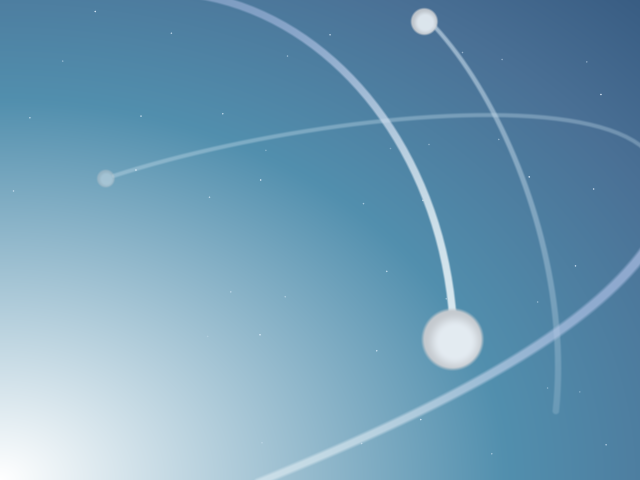
This background is drawn by a Shadertoy shader. Its source:

```glsl
// Soft planets and their curved orbit trails over a glowing blue sky with faint stars.

vec2 hash2(vec2 cell) {
    vec2 q = vec2(dot(cell, vec2(127.1, 311.7)), dot(cell, vec2(269.5, 183.3)));
    return fract(sin(q) * 43758.5);
}

vec2 bezier(vec2 a, vec2 b, vec2 c, vec2 d, float t) {
    float s = 1.0 - t;
    return s * s * s * a + 3.0 * s * s * t * b + 3.0 * s * t * t * c + t * t * t * d;
}

// Distance to a cubic curve in x, position along it in y
vec2 trail(vec2 p, vec2 a, vec2 b, vec2 c, vec2 d) {
    const int STEPS = 40;
    vec2 nearest = vec2(10.0, 0.0);
    vec2 from = a;
    for (int i = 1; i <= STEPS; i++) {
        vec2 to = bezier(a, b, c, d, float(i) / float(STEPS));
        vec2 edge = to - from;
        float h = clamp(dot(p - from, edge) / dot(edge, edge), 0.0, 1.0);
        float dist = length(p - from - h * edge);
        if (dist < nearest.x) nearest = vec2(dist, (float(i - 1) + h) / float(STEPS));
        from = to;
    }
    return nearest;
}

float stroke(float dist, float halfWidth, float blur) {
    return 1.0 - smoothstep(halfWidth - blur, halfWidth + blur, dist);
}

// Glow from the lower left corner, through teal, to deep blue
vec3 sky(vec2 uv) {
    float r = length(uv);
    vec3 col = mix(vec3(1.0), vec3(0.32, 0.56, 0.68), clamp(r / 0.79, 0.0, 1.0));
    col = mix(col, vec3(0.29, 0.44, 0.585), clamp((r - 0.79) / 0.38, 0.0, 1.0));
    return mix(col, vec3(0.22, 0.36, 0.51), clamp((r - 1.17) / 0.25, 0.0, 1.0));
}

// One small star in each cell of a grid
float stars(vec2 p) {
    vec2 cell = floor(p * 6.0);
    vec2 rnd = hash2(cell);
    float dist = length(p - (cell + 0.1 + 0.8 * rnd) / 6.0);
    float away = smoothstep(0.45, 0.65, length(p));
    return (1.0 - smoothstep(0.0004, 0.0028, dist)) * away * (0.3 + 0.6 * rnd.y);
}

vec3 planet(vec3 col, vec2 offset, float radius, float blur, float alpha) {
    float core = length(offset + radius * vec2(-0.08, 0.08)) / radius;
    vec3 body = mix(vec3(0.89, 0.92, 0.945), vec3(0.77, 0.79, 0.81), smoothstep(0.5, 1.0, core));
    return mix(col, body, alpha * stroke(length(offset), radius, blur));
}

void mainImage(out vec4 fragColor, in vec2 fragCoord) {
    vec2 p = fragCoord / iResolution.y;
    vec3 col = sky(fragCoord / iResolution.xy);
    col = mix(col, vec3(0.9, 0.95, 1.0), stars(p));

    vec3 lilac = vec3(0.68, 0.75, 0.90);
    vec3 pale = vec3(0.91, 0.95, 0.97);

    // Wide faint orbit
    vec2 orbit = trail(p, vec2(0.238, 0.634), vec2(0.59, 0.748), vec2(1.198, 0.823), vec2(1.345, 0.688));
    col = mix(col, vec3(0.75, 0.85, 0.91), mix(0.42, 0.34, orbit.y) * stroke(orbit.x, 0.0042, 0.003));

    // Thin orbit falling from the upper planet
    orbit = trail(p, vec2(0.906, 0.944), vec2(1.0625, 0.774), vec2(1.189, 0.436), vec2(1.158, 0.144));
    col = mix(col, vec3(0.78, 0.86, 0.92), mix(0.65, 0.22, orbit.y)
        * stroke(orbit.x, mix(0.0042, 0.0068, orbit.y), 0.003));

    // Broad orbit across the lower right
    orbit = trail(p, vec2(0.538, -0.005), vec2(0.833, 0.115), vec2(1.198, 0.278), vec2(1.345, 0.479));
    col = mix(col, mix(pale, lilac, smoothstep(0.1, 0.9, orbit.y)), mix(0.55, 0.7, orbit.y)
        * stroke(orbit.x, mix(0.0075, 0.0105, orbit.y), 0.0045));

    // Bright orbit into the large planet
    orbit = trail(p, vec2(0.33, 1.017), vec2(0.67, 1.017), vec2(0.946, 0.682), vec2(0.946, 0.271));
    col = mix(col, mix(lilac, pale, smoothstep(0.2, 0.8, orbit.y)), mix(0.45, 0.92, orbit.y)
        * stroke(orbit.x, 0.0078, 0.003));

    // Planets
    col = planet(col, p - vec2(0.2205, 0.628), 0.018, 0.003, 0.45);
    col = planet(col, p - vec2(0.884, 0.955), 0.0275, 0.003, 0.95);
    col = planet(col, p - vec2(0.943, 0.293), 0.0625, 0.005, 1.0);

    fragColor = vec4(col, 1.0);
}
```
